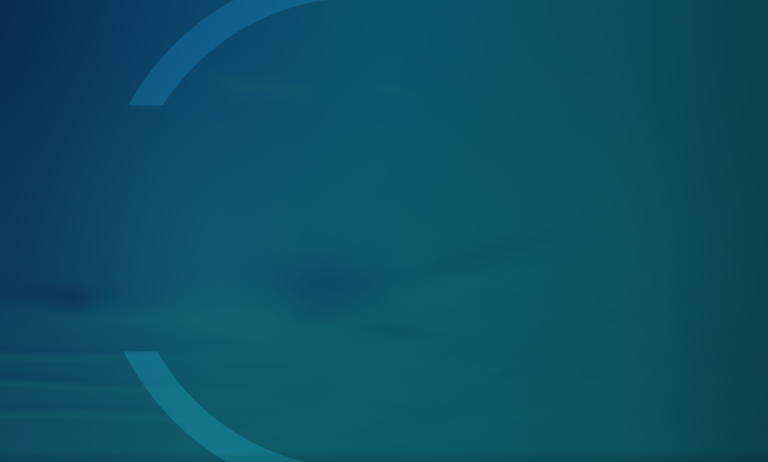
A Shadertoy shader for this background:

```glsl
// Deep teal dusk sky with faint clouds and two translucent arcs of one large ring.
// Colour ramps blend across and down the canvas; clouds are soft tilted ellipses
// bent by layered sines, and the ring is a distance band cut by horizontal lines.

// Layered sines, long in x and short in y, for drifting cloud texture.
float waves(vec2 p) {
    float sum = 0.0, gain = 0.5;
    for (int i = 0; i < 4; i++) {
        sum += gain * sin(p.x + 1.7 * sin(p.y + float(i))) * cos(p.y - 0.6 * p.x);
        p = mat2(1.6, 0.5, -0.4, 1.7) * p + 2.3;
        gain *= 0.55;
    }
    return sum;
}

// Soft ellipse; slope is its rise per unit of width.
float puff(vec2 p, vec2 centre, vec2 radius, float slope) {
    vec2 d = p - centre;
    d.y -= slope * d.x;
    d /= radius;
    return exp(-dot(d, d));
}

// Colour ramp with stops at 0, 0.27, 0.5, 0.8 and 1.
vec3 ramp(float x, vec3 a, vec3 b, vec3 c, vec3 d, vec3 e) {
    vec3 col = mix(a, b, smoothstep(-0.04, 0.30, x));
    col = mix(col, c, smoothstep(0.22, 0.52, x));
    col = mix(col, d, smoothstep(0.48, 0.84, x));
    return mix(col, e, smoothstep(0.78, 1.02, x));
}

vec3 sky(vec2 uv) {
    vec3 high = ramp(uv.x + 0.05 * (1.0 - uv.y), vec3(0.03, 0.17, 0.31), vec3(0.04, 0.27, 0.42),
        vec3(0.04, 0.33, 0.43), vec3(0.04, 0.31, 0.37), vec3(0.035, 0.26, 0.30));
    vec3 middle = ramp(uv.x, vec3(0.045, 0.22, 0.36), vec3(0.06, 0.34, 0.435),
        vec3(0.05, 0.35, 0.42), vec3(0.045, 0.33, 0.375), vec3(0.04, 0.27, 0.31));
    vec3 low = ramp(uv.x, vec3(0.05, 0.29, 0.38), vec3(0.055, 0.355, 0.42),
        vec3(0.05, 0.355, 0.405), vec3(0.045, 0.33, 0.37), vec3(0.04, 0.26, 0.30));
    vec3 col = mix(low, middle, smoothstep(0.08, 0.5, uv.y));
    return mix(col, high, smoothstep(0.45, 1.0, uv.y));
}

void mainImage(out vec4 fragColor, in vec2 fragCoord) {
    vec2 uv = fragCoord / iResolution.xy;
    vec2 p = uv * vec2(1.67, 1.0);
    float pixel = 1.0 / iResolution.y;
    vec3 col = sky(uv);

    // Bent coordinates roughen the cloud outlines
    float grain = waves(p * vec2(9.0, 28.0));
    vec2 q = p + vec2(0.035, 0.012) * vec2(waves(p * 17.0 + 4.0), grain);

    // Blue-grey cloud bodies and thin shadows
    float shade = 0.9 * puff(q, vec2(0.71, 0.385), vec2(0.12, 0.06), -0.05)
        + 0.35 * puff(q, vec2(0.69, 0.32), vec2(0.06, 0.025), 0.1)
        + 0.65 * puff(q, vec2(0.12, 0.36), vec2(0.16, 0.035), -0.1)
        + 0.4 * puff(q, vec2(0.15, 0.345), vec2(0.04, 0.02), 0.0)
        + 0.4 * puff(q, vec2(1.04, 0.445), vec2(0.16, 0.025), 0.25)
        + 0.4 * puff(q, vec2(0.85, 0.285), vec2(0.08, 0.013), -0.05)
        + 0.25 * puff(q, vec2(1.12, 0.197), vec2(0.06, 0.008), 0.0);
    col -= shade * vec3(0.008, 0.06, 0.022);

    // Greenish light on the lower haze
    float glow = 0.6 * puff(q, vec2(0.24, 0.31), vec2(0.3, 0.03), -0.04)
        + 0.35 * puff(q, vec2(0.55, 0.31), vec2(0.2, 0.06), -0.1)
        + 0.25 * puff(q, vec2(1.0, 0.38), vec2(0.2, 0.04), 0.15);
    for (int i = 0; i < 3; i++) {
        float y = 0.101 + 0.065 * float(i);
        float line = y + 0.005 * sin(9.0 * p.x + 2.0 * float(i)) - 0.02 * p.x;
        glow += 0.7 * puff(p, vec2(0.05, line), vec2(0.28, 0.007), 0.0);
        glow -= 0.5 * puff(p, vec2(0.08, line + 0.018), vec2(0.25, 0.01), 0.0);
    }
    col += glow * vec3(0.008, 0.045, 0.015);

    // Warm wisps under the upper arc
    float wisp = puff(q, vec2(0.56, 0.81), vec2(0.1, 0.022), -0.22)
        + 0.5 * puff(q, vec2(0.84, 0.803), vec2(0.05, 0.009), -0.25);
    col += wisp * vec3(0.018, 0.022, -0.012);

    // Faint streaks, strongest low in the sky
    col += 0.007 * grain * smoothstep(0.6, 0.2, p.y) * vec3(0.4, 1.0, 0.5);

    // Ring band, open through the middle and kept to the left half
    float ringDistance = abs(length(p - vec2(0.7826, 0.4957)) - 0.542) - 0.032;
    float ring = smoothstep(pixel, -pixel, ringDistance);
    float gap = max(0.239 - p.y, p.y - 0.772);
    ring *= smoothstep(-pixel, pixel, gap) * step(p.x, 0.7826);
    vec3 tint = mix(vec3(0.02, 0.11, 0.115), vec3(0.02, 0.085, 0.115), uv.y);
    col += ring * tint;

    // Slight darkening along the bottom edge
    col *= 1.0 - 0.12 * smoothstep(0.03, 0.0, uv.y);
    fragColor = vec4(col, 1.0);
}
```
